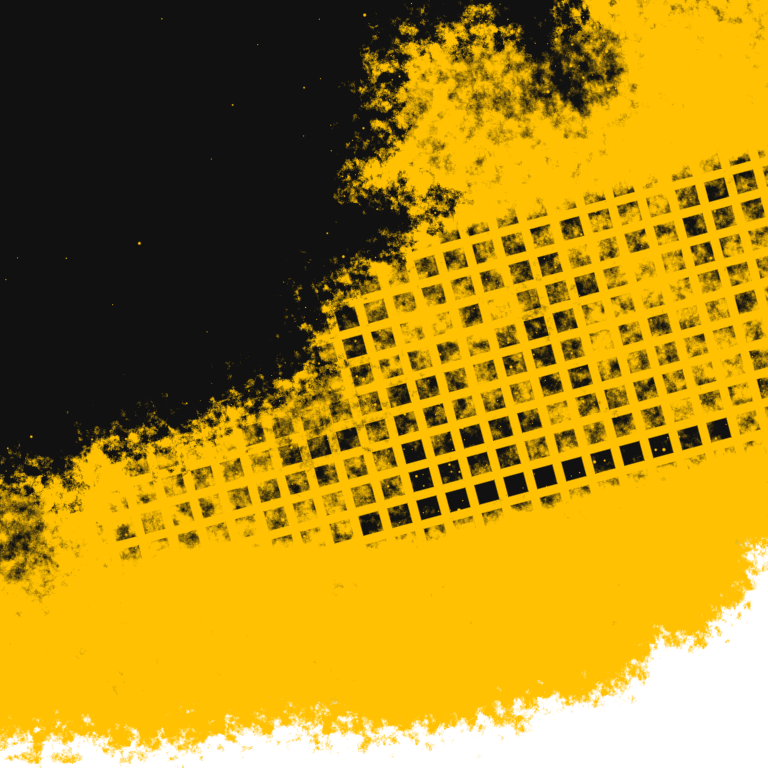
A WebGL 1 fragment shader for this background:

```glsl
precision highp float;

uniform vec2 u_resolution;

const vec3 YELLOW = vec3(1.0, 0.757, 0.004);
const vec3 BLACK = vec3(0.067);
const vec3 WHITE = vec3(1.0);

const vec2 GRID_ANCHOR = vec2(0.936, 0.440);
const vec2 GRID_AXIS = vec2(0.966, 0.259);
const vec2 GRID_PITCH = vec2(0.0391, 0.0379);
const float SQUARE_HALF = 0.345;
const float CLOUD_SCALE = 14.0;
const float GRAIN_SCALE = 80.0;
const float SPLATTER_SCALE = 64.0;
const float INK_SOFTNESS = 0.42;

float hash(vec2 p) {
  return fract(sin(dot(p, vec2(127.1, 311.7))) * 43758.5453);
}

float noise(vec2 p) {
  vec2 i = floor(p);
  vec2 f = fract(p);
  f = f * f * (3.0 - 2.0 * f);
  return mix(mix(hash(i), hash(i + vec2(1.0, 0.0)), f.x),
             mix(hash(i + vec2(0.0, 1.0)), hash(i + 1.0), f.x), f.y);
}

// Fractal noise centred on zero
float fbm(vec2 p) {
  float sum = 0.0;
  float weight = 0.5;
  for (int i = 0; i < 4; i++) {
    sum += weight * (noise(p) - 0.5);
    p = mat2(1.6, 1.2, -1.2, 1.6) * p + 7.3;
    weight *= 0.68;
  }
  return sum;
}

float patchAt(vec2 p, vec2 centre, vec2 radius) {
  vec2 q = (p - centre) / radius;
  return exp(-dot(q, q));
}

// Outline state: last corner, squared distance, side (negative inside)
vec4 trace(vec4 s, vec2 p, vec2 b) {
  vec2 e = b - s.xy;
  vec2 w = p - s.xy;
  vec2 r = w - e * clamp(dot(w, e) / dot(e, e), 0.0, 1.0);
  bool spans = (s.y > p.y) != (b.y > p.y);
  float flip = (spans && w.x < e.x * w.y / e.y) ? -1.0 : 1.0;
  return vec4(b, min(s.z, dot(r, r)), s.w * flip);
}

float blackDistance(vec2 p) {
  vec4 s = vec4(-0.3, 1.3, 9.0, 1.0);
  s = trace(s, p, vec2(-0.3, 0.39));
  s = trace(s, p, vec2(0.0, 0.385));
  s = trace(s, p, vec2(0.07, 0.365));
  s = trace(s, p, vec2(0.13, 0.42));
  s = trace(s, p, vec2(0.27, 0.425));
  s = trace(s, p, vec2(0.34, 0.475));
  s = trace(s, p, vec2(0.395, 0.50));
  s = trace(s, p, vec2(0.42, 0.60));
  s = trace(s, p, vec2(0.51, 0.665));
  s = trace(s, p, vec2(0.55, 0.72));
  s = trace(s, p, vec2(0.47, 0.77));
  s = trace(s, p, vec2(0.495, 0.88));
  s = trace(s, p, vec2(0.54, 0.94));
  s = trace(s, p, vec2(0.62, 0.96));
  s = trace(s, p, vec2(0.70, 0.935));
  s = trace(s, p, vec2(0.77, 1.0));
  s = trace(s, p, vec2(0.95, 1.3));
  s = trace(s, p, vec2(-0.3, 1.3));
  return s.w * sqrt(s.z);
}

float whiteDistance(vec2 p) {
  vec4 s = vec4(-0.3, -0.3, 9.0, 1.0);
  s = trace(s, p, vec2(-0.3, 0.036));
  s = trace(s, p, vec2(0.17, 0.032));
  s = trace(s, p, vec2(0.35, 0.046));
  s = trace(s, p, vec2(0.52, 0.04));
  s = trace(s, p, vec2(0.68, 0.067));
  s = trace(s, p, vec2(0.83, 0.112));
  s = trace(s, p, vec2(0.86, 0.157));
  s = trace(s, p, vec2(0.93, 0.187));
  s = trace(s, p, vec2(1.0, 0.265));
  s = trace(s, p, vec2(1.3, 0.5));
  s = trace(s, p, vec2(1.3, -0.3));
  s = trace(s, p, vec2(-0.3, -0.3));
  return s.w * sqrt(s.z);
}

void main() {
  vec2 p = gl_FragCoord.xy / u_resolution;
  float pixel = 1.0 / u_resolution.y;
  float cloud = fbm(p * CLOUD_SCALE);
  float grain = fbm(p * GRAIN_SCALE + 31.0);
  float texture = grain * 1.15 + cloud * 0.7;
  float blackSide = blackDistance(p);

  // Tilted grid of worn squares
  vec2 fromAnchor = p - GRID_ANCHOR;
  vec2 gridUp = vec2(-GRID_AXIS.y, GRID_AXIS.x);
  vec2 grid = vec2(dot(fromAnchor, GRID_AXIS), dot(fromAnchor, gridUp)) / GRID_PITCH;
  vec2 cell = floor(grid + 0.5);
  vec2 inCell = abs(grid - cell);
  float blur = pixel / GRID_PITCH.x;
  float square = 1.0 - smoothstep(SQUARE_HALF - blur, SQUARE_HALF + blur, max(inCell.x, inCell.y));
  float gridFloor = mix(0.8, -1.1, smoothstep(0.2, 0.55, p.x));
  float inGrid = smoothstep(gridFloor - 0.5, gridFloor + 0.5, grid.y)
    * (1.0 - smoothstep(8.5, 9.6, grid.y)) * smoothstep(0.07, 0.2, p.x);
  float darkRow = (1.0 - step(0.5, abs(cell.y))) * smoothstep(-14.0, -8.0, cell.x) * step(cell.x, 0.5);
  float wear = -0.12 + 0.2 * pow(hash(cell + 3.7), 4.0) + 0.65 * darkRow
    + 0.4 * patchAt(p, vec2(0.57, 0.40), vec2(0.09, 0.06))
    + 0.4 * patchAt(p, vec2(0.45, 0.586), vec2(0.03))
    + 0.3 * patchAt(p, vec2(0.755, 0.73), vec2(0.06, 0.03))
    + 0.3 * patchAt(p, vec2(0.92, 0.73), vec2(0.05))
    + 0.3 * patchAt(p, vec2(0.70, 0.53), vec2(0.05))
    + 0.25 * patchAt(p, vec2(0.61, 0.66), vec2(0.06))
    - 0.2 * patchAt(p, vec2(0.85, 0.62), vec2(0.07))
    - 0.2 * patchAt(p, vec2(0.72, 0.46), vec2(0.06, 0.03)) - 0.9 * (1.0 - inGrid);
  float ink = square * smoothstep(-INK_SOFTNESS, INK_SOFTNESS, wear + texture);

  // Dark grime on the yellow, denser beside the black mass
  float grime = 0.7 * patchAt(p, vec2(0.76, 0.885), vec2(0.06, 0.07))
    + 0.6 * patchAt(p, vec2(0.63, 0.87), vec2(0.13, 0.09))
    + 0.75 * patchAt(p, vec2(0.02, 0.29), vec2(0.06, 0.09))
    + 0.52 * patchAt(p, vec2(0.96, 0.99), vec2(0.16, 0.07))
    + 0.42 * patchAt(p, vec2(0.42, 0.46), vec2(0.1, 0.07))
    + 0.4 * patchAt(p, vec2(0.67, 0.61), vec2(0.06))
    + 0.45 * exp(-22.0 * max(blackSide, 0.0));
  ink = max(ink, smoothstep(-INK_SOFTNESS, INK_SOFTNESS, grime - 0.82 + texture));

  // Ragged black mass
  float bars = (1.0 - square) * inGrid;
  float blackField = -blackSide + cloud * 0.08 + grain * 0.14 - bars * 0.012;
  ink = max(ink, smoothstep(-0.035, 0.022, blackField));

  // Yellow splatter, thinning with depth
  vec2 spot = floor(p * SPLATTER_SCALE);
  vec2 offset = 0.25 + 0.5 * vec2(hash(spot + 11.0), hash(spot + 23.0));
  float radius = mix(0.0004, 0.0022, pow(hash(spot + 41.0), 4.0));
  float spotDistance = length(p - (spot + offset) / SPLATTER_SCALE) - radius;
  float present = step(hash(spot), 0.5 * exp(-40.0 * max(-blackSide, 0.0)));
  ink *= 1.0 - present * (1.0 - smoothstep(-pixel, pixel, spotDistance));

  // Torn white lower edge
  float whiteField = -whiteDistance(p) + cloud * 0.04 + grain * 0.08;
  float paper = smoothstep(-0.018, 0.011, whiteField);

  vec3 color = mix(YELLOW, BLACK, ink);
  gl_FragColor = vec4(mix(color, WHITE, paper), 1.0);
}
```
